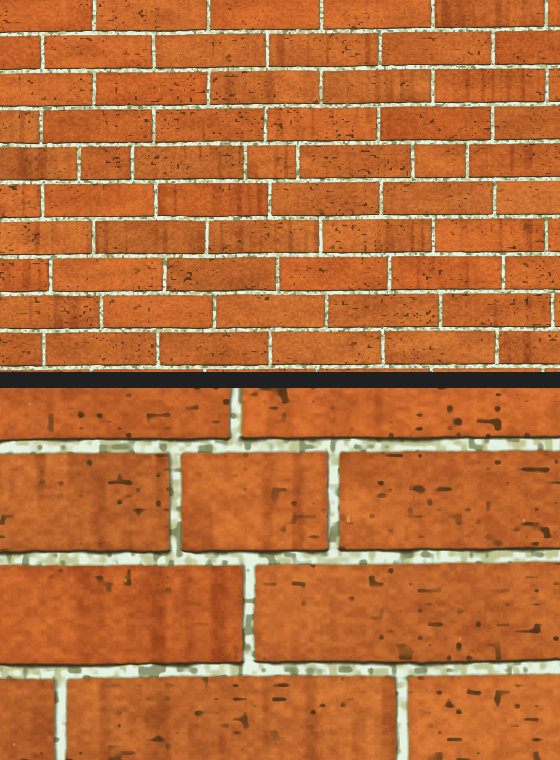
Top: the whole. Bottom: its middle third, enlarged.
This texture is drawn by a WebGL 2 fragment shader. Its source:

```glsl
#version 300 es
precision highp float;

uniform vec2 u_resolution;
out vec4 fragColor;

// Layout, in units of the canvas height
const float COURSE = 0.0996;        // height of one course with its joint
const float COURSE_SPREAD = 0.0008; // growth of the courses to the right
const float FIRST_JOINT = 0.0922;   // depth of the first bed joint
const float TILT = 0.0104;          // rise of the courses to the right
const float BRICK = 0.3035;         // brick length with its joint
const float HALF_BRICK = 0.143;
const int MIXED_ROW = 4;            // course that alternates half and full bricks
const float MIXED_PERIOD = 0.449;
const vec2 JOINT = vec2(0.0115, 0.0132);
const float CORNER = 0.003;
const float ROUGHNESS = 0.0026;
const float SHADOW = 0.0042;
const float ROW_START[11] = float[11](0.255, 0.112, 0.255, 0.108, 0.212, 0.116,
                                      0.253, 0.137, 0.271, 0.120, 0.246);

// Colours
const vec3 CLAY_LIGHT = vec3(0.82, 0.455, 0.21);
const vec3 CLAY_DARK = vec3(0.64, 0.32, 0.145);
const vec3 MORTAR_LIGHT = vec3(0.90, 0.95, 0.88);
const vec3 MORTAR_MID = vec3(0.76, 0.77, 0.58);
const vec3 MORTAR_OLIVE = vec3(0.44, 0.47, 0.30);
const vec3 SHADE = vec3(0.20, 0.16, 0.08);

float hash(vec2 p) {
    return fract(sin(dot(p, vec2(127.1, 311.7))) * 43758.5453);
}

float noise(vec2 p) {
    vec2 i = floor(p), f = fract(p);
    f = f * f * (3.0 - 2.0 * f);
    return mix(mix(hash(i), hash(i + vec2(1, 0)), f.x),
               mix(hash(i + vec2(0, 1)), hash(i + vec2(1, 1)), f.x), f.y);
}

float fbm(vec2 p) {
    float sum = 0.0, weight = 0.5;
    for (int i = 0; i < 4; i++) {
        sum += weight * noise(p);
        p = p * 2.03 + 17.0;
        weight *= 0.5;
    }
    return sum / 0.9375;
}

float roundedBox(vec2 p, vec2 halfSize, float radius) {
    vec2 q = abs(p) - halfSize + radius;
    return length(max(q, 0.0)) + min(max(q.x, q.y), 0.0) - radius;
}

// Offset of one upright joint from its regular place
float jointShift(float id, float row) {
    return 0.005 * (hash(vec2(id, row + 31.0)) - 0.5);
}

vec3 clayColor(vec2 pos, vec2 id, float edge) {
    float seed = hash(id + 3.7);
    float stain = fbm(pos * vec2(9.0, 22.0) + seed * 40.0);
    float grain = noise(pos * vec2(150.0, 190.0));
    float fine = hash(floor(pos * 340.0));
    float streak = noise(vec2(pos.x * 75.0, pos.y * 7.0) + seed * 90.0);
    float tone = 0.68 + 0.36 * (seed - 0.5) + 1.1 * (stain - 0.5)
               + 0.65 * (grain - 0.5) + 0.25 * (fine - 0.5);
    tone -= 0.5 * smoothstep(0.55, 0.9, streak) * step(0.55, hash(id + 8.1));
    tone -= 0.25 * smoothstep(-0.008, 0.0, edge);
    vec3 color = mix(CLAY_DARK, CLAY_LIGHT, clamp(tone, -0.35, 1.15));
    color *= mix(vec3(1.02, 0.94, 0.88), vec3(1.0, 1.03, 1.02), hash(id + 5.3));

    // Dark pits gathered in patches, and rare pale chips
    float patches = smoothstep(0.35, 0.7, fbm(pos * vec2(13.0, 18.0) + 60.0));
    float pits = smoothstep(0.77, 0.92, noise(pos * vec2(115.0, 165.0) + 9.0));
    color = mix(color, SHADE, 0.75 * pits * patches);
    float chips = smoothstep(0.965, 0.99, noise(pos * vec2(70.0, 95.0) + 200.0));
    return mix(color, vec3(0.92, 0.65, 0.42), 0.6 * chips);
}

vec3 mortarColor(vec2 pos, float edge) {
    float grain = 0.6 * noise(pos * 170.0 + 50.0) + 0.4 * fbm(pos * 45.0);
    vec3 color = mix(MORTAR_MID, MORTAR_LIGHT, smoothstep(0.3, 0.58, grain));
    float grit = smoothstep(0.62, 0.85, noise(pos * 145.0 + 120.0));
    float rim = 0.6 * (1.0 - smoothstep(0.0, 0.0025, edge));
    return mix(color, MORTAR_OLIVE, clamp(0.75 * grit + rim, 0.0, 1.0));
}

void main() {
    vec2 pos = gl_FragCoord.xy / u_resolution.y;
    float pixel = 1.0 / u_resolution.y;

    // Gently uneven courses, counted from the top
    vec2 wall = vec2(pos.x, 1.0 - pos.y);
    wall += 0.003 * (vec2(noise(pos * 11.0), noise(pos * 9.0 + 30.0)) - 0.5);
    float course = COURSE + COURSE_SPREAD * wall.x;
    float level = (wall.y - FIRST_JOINT + TILT * wall.x) / course + 1.0;
    int row = clamp(int(floor(level)), 0, 10);
    float rowId = float(row);

    // Brick under this point: distances to its left and right joints
    bool mixedRow = row == MIXED_ROW;
    float period = mixedRow ? MIXED_PERIOD : BRICK;
    float along = (wall.x - ROW_START[row]) / period;
    float id = floor(along) * 2.0;
    float left = fract(along) * period;
    float span = period;
    if (mixedRow) {
        bool isHalf = left < HALF_BRICK;
        span = isHalf ? HALF_BRICK : period - HALF_BRICK;
        if (!isHalf) { left -= HALF_BRICK; id += 1.0; }
    }
    float nextId = id + (mixedRow ? 1.0 : 2.0);
    float right = span - left + jointShift(nextId, rowId);
    left -= jointShift(id, rowId);

    // Brick outline with worn edges
    vec2 p = vec2(left - right, (2.0 * fract(level) - 1.0) * course) * 0.5;
    vec2 halfSize = 0.5 * (vec2(left + right, course) - JOINT);
    float edge = roundedBox(p, halfSize, CORNER);
    edge += ROUGHNESS * (fbm(pos * 75.0) - 0.5);
    float brick = 1.0 - smoothstep(-0.7 * pixel, 0.7 * pixel, edge);

    // Shadow under each brick, weaker at its right end
    vec2 side = smoothstep(halfSize - 0.003, halfSize, p);
    float reach = SHADOW * (0.45 + noise(pos * 60.0 + 70.0));
    float shadow = max(side.y, 0.5 * side.x) * (1.0 - smoothstep(0.2 * reach, reach, edge));

    vec3 mortar = mix(mortarColor(pos, edge), SHADE, 0.92 * shadow);
    vec3 clay = clayColor(pos, vec2(id, rowId), edge);
    clay = mix(clay, SHADE, 0.5 * side.y * smoothstep(-0.002, 0.0, edge));
    fragColor = vec4(mix(mortar, clay, brick), 1.0);
}
```
